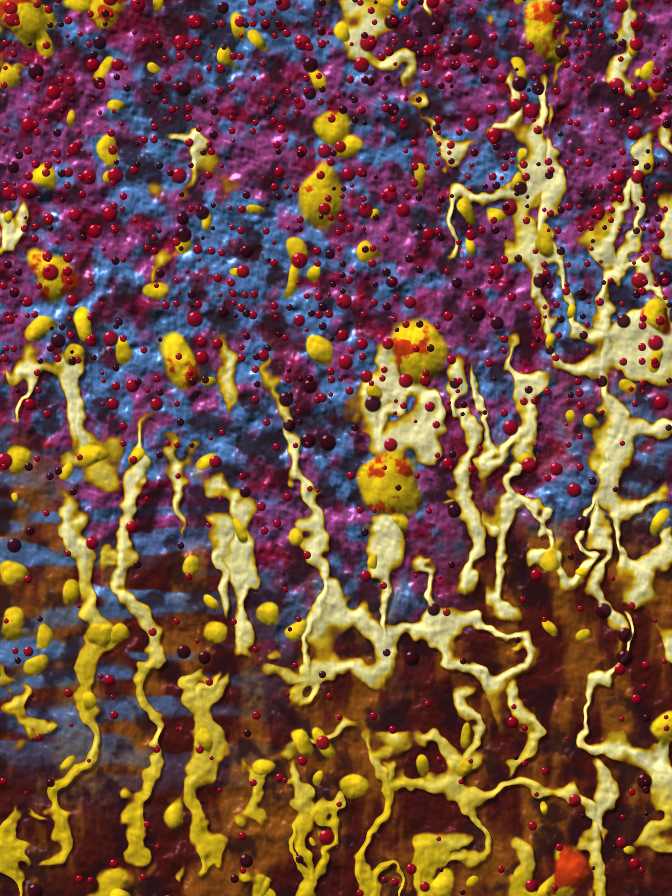
This texture is drawn by a Shadertoy shader. Its source:

```glsl
#define MAROON vec3(0.27, 0.09, 0.08)
#define PURPLE vec3(0.50, 0.22, 0.42)
#define BLUE vec3(0.29, 0.43, 0.63)
#define OCHRE vec3(0.50, 0.28, 0.09)
#define YELLOW vec3(0.78, 0.66, 0.10)
#define CREAM vec3(0.87, 0.84, 0.60)
#define CRIMSON vec3(0.60, 0.04, 0.13)
#define GRAIN_SCALE 34.0
#define VEIN_WIDTH 0.017
#define RELIEF 3.4

float hash(vec2 p) {
    vec3 q = fract(vec3(p.xyx) * 0.1031);
    q += dot(q, q.yzx + 33.33);
    return fract((q.x + q.y) * q.z);
}

float noise(vec2 p) {
    vec2 i = floor(p), f = fract(p);
    f = f * f * (3.0 - 2.0 * f);
    return mix(mix(hash(i), hash(i + vec2(1, 0)), f.x),
               mix(hash(i + vec2(0, 1)), hash(i + vec2(1, 1)), f.x), f.y);
}

float fbm(vec2 p) {
    float sum = 0.0, amp = 0.5;
    for (int i = 0; i < 4; i++) {
        sum += amp * noise(p);
        p = mat2(1.6, 1.2, -1.2, 1.6) * p + 17.3;
        amp *= 0.5;
    }
    return sum / 0.9375;
}

// Nearest scattered lump: offset in radii, then a random value
vec3 scatter(vec2 p, float scale, float low, float high) {
    vec2 g = p * scale;
    vec3 best = vec3(9.0, 9.0, 0.0);
    for (int y = -1; y <= 1; y++)
    for (int x = -1; x <= 1; x++) {
        vec2 id = floor(g) + vec2(x, y);
        vec2 r = vec2(hash(id + scale), hash(id + scale + 57.0));
        vec2 centre = id + 0.2 + 0.6 * r;
        float chance = mix(low, high, smoothstep(0.5, 1.0, centre.y / scale));
        if (hash(id + scale + 113.0) > chance) continue;
        vec2 d = (g - centre) / mix(0.2, 0.46, hash(id + scale + 171.0));
        if (length(d) < length(best.xy)) best = vec3(d, r.x);
    }
    return best;
}

float coverage(vec3 lump, float soft) {
    return 1.0 - smoothstep(1.0 - soft, 1.0, length(lump.xy));
}

float domeLight(vec2 d) {
    vec3 normal = vec3(d, sqrt(max(0.0, 1.0 - dot(d, d))));
    return max(0.0, dot(normal, normalize(vec3(-0.4, 0.6, 0.7))));
}

// Thickness of the dripping, lacy veins
float veins(vec2 p, float h) {
    vec2 warp = vec2(fbm(p * 13.0), fbm(p * 13.0 + 31.0)) - 0.5;
    vec2 q = p + 0.10 * warp + 0.012 * (noise(p * 65.0) - 0.5);
    float right = smoothstep(0.68, 0.86, p.x);
    float lower = (1.0 - smoothstep(0.55, 0.74, h)) * smoothstep(0.0, 0.25, p.x);
    float lace = 1.0 - abs(noise(q * vec2(19.0, 11.0)) - 0.5) / 0.14;
    float open = fbm(p * 7.0 + 5.0) + 0.16 * right + 0.10 * lower - 0.09;
    float t = lace * smoothstep(0.45, 0.58, open);
    for (int i = 0; i < 8; i++) {
        float k = float(i);
        float path = 0.10 + 0.115 * k + 0.07 * (noise(vec2(k * 7.0, p.y * 4.0)) - 0.5);
        float start = max(0.5 + 0.17 * hash(vec2(k, 4.0)), right);
        float live = (1.0 - smoothstep(start - 0.03, start + 0.04, h))
                   * smoothstep(0.24, 0.42, noise(vec2(k * 13.0, p.y * 8.0)));
        float width = VEIN_WIDTH * (0.4 + noise(p * 22.0 + k));
        t = max(t, live * (1.0 - abs(q.x - path) / width));
    }
    return max(t, 0.0);
}

void mainImage(out vec4 fragColor, in vec2 fragCoord) {
    vec2 p = fragCoord / iResolution.x;
    float h = fragCoord.y / iResolution.y;
    float patches = fbm(p * 9.0);
    float upper = smoothstep(0.26, 0.52, h + 0.6 * (fbm(p * 5.0 + 9.0) - 0.5) - 0.08 * p.x);

    // Crusted purple and blue over a streaked, rusty floor
    float grain = fbm(p * GRAIN_SCALE);
    float slope = grain - fbm((p + vec2(-0.003, 0.005)) * GRAIN_SCALE);
    vec3 crust = mix(PURPLE, BLUE, smoothstep(0.42, 0.62, patches + 0.5 * (noise(p * 48.0) - 0.5)));
    crust = mix(crust, CRIMSON * 0.7, 0.7 * smoothstep(0.56, 0.70, fbm(p * 24.0 + 40.0)));
    float rust = fbm(p * vec2(24.0, 8.0) + 20.0);
    vec3 ground = mix(MAROON, OCHRE, smoothstep(0.44, 0.66, rust));
    vec3 col = mix(ground, crust, upper);

    // Blue horizontal brush ridges on the left
    float ridge = noise(p * vec2(9.0, 62.0) + 2.0 * patches);
    float leftBand = (1.0 - smoothstep(0.18, 0.52, p.x))
                   * smoothstep(0.06, 0.25, h) * (1.0 - smoothstep(0.42, 0.58, h));
    col = mix(col, BLUE, 0.9 * leftBand * smoothstep(0.35, 0.65, ridge));

    // Relief, dark pits and wet glints
    float rough = mix(0.5, 1.0, upper);
    col *= max(0.25, 0.95 + RELIEF * rough * slope);
    float pits = smoothstep(0.50, 0.68, fbm(p * 27.0 + 70.0));
    col = mix(col, vec3(0.14, 0.07, 0.09), 0.75 * pits);
    col += vec3(0.46, 0.44, 0.58) * rough * smoothstep(0.10, 0.26, slope);

    // Veins: shadow, ochre rim, yellow body, cream core
    float t = veins(p, h);
    float shade = veins(p + vec2(-0.004, 0.006), h);
    col *= 1.0 - 0.4 * smoothstep(0.05, 0.45, shade);
    float pale = smoothstep(0.18, 0.48, h + 0.25 * p.x + 0.3 * (patches - 0.5));
    vec3 paint = mix(OCHRE, YELLOW, smoothstep(0.12, 0.42, t));
    paint = mix(paint, CREAM, pale * smoothstep(0.32, 0.65, t));
    paint *= 0.95 + 1.2 * slope + 0.3 * (t - shade);
    col = mix(col, paint, smoothstep(0.08, 0.26, t));

    // Yellow lumps, large ones stained with red
    vec2 bent = p + 0.03 * (vec2(noise(p * 24.0), noise(p * 24.0 + 60.0)) - 0.5);
    for (int i = 0; i < 2; i++) {
        float size = float(i);
        vec3 lump = scatter(bent * vec2(1.0, 0.8), mix(24.0, 9.0, size),
                            mix(0.16, 0.04, size), mix(0.22, 0.34, size));
        float stain = smoothstep(0.52, 0.66, fbm(p * 38.0 + 12.0) + 0.12 * (lump.z - 0.5));
        vec3 body = mix(YELLOW * 1.1, vec3(0.72, 0.22, 0.08), size * stain);
        body *= 0.45 + 0.72 * domeLight(lump.xy) + 1.3 * slope;
        col = mix(col, body, coverage(lump, 0.25));
    }

    // Glossy red beads with a few dark ones
    for (int i = 0; i < 2; i++) {
        vec3 bead = scatter(p, mix(32.0, 62.0, float(i)), 0.06, 0.30);
        float light = domeLight(bead.xy);
        vec3 body = mix(CRIMSON, vec3(0.22, 0.05, 0.10), step(0.7, bead.z));
        body = body * (0.3 + 0.85 * light) + 0.5 * smoothstep(0.95, 1.0, light);
        col = mix(col, body, 0.92 * coverage(bead, 0.3));
    }

    fragColor = vec4(clamp(col, 0.0, 1.0), 1.0);
}
```
